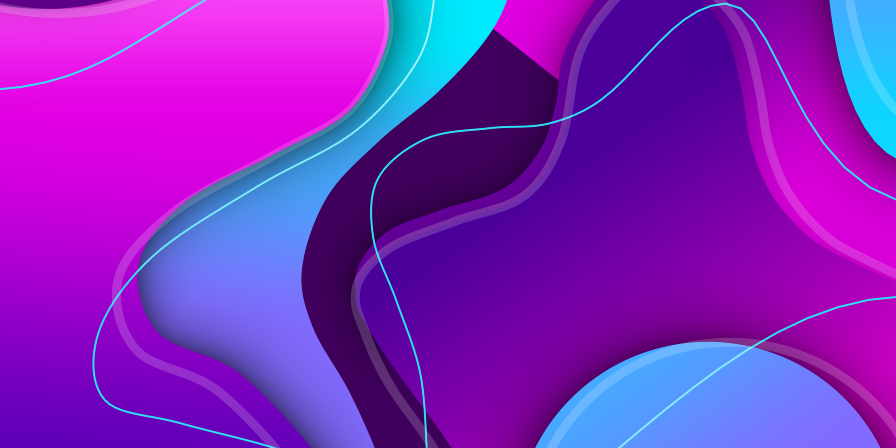
Give the GLSL for this background, as a WebGL 2 fragment shader.

```glsl
#version 300 es
precision highp float;
// Layered fluid shapes in magenta, violet and cyan with soft shadows and thin lines.
// Smooth splines give a distance and a side, which drive fills, bands and shadows.
// Lengths are hundredths of the canvas height.
uniform vec2 u_resolution;
out vec4 fragColor;

const int KNOTS = 11; // first and last only steer the end tangents
const int STEPS = 10;
const vec3 WHITE = vec3(1);
const vec3 PLUM = vec3(.26, 0, .38);
const vec3 VIOLET = vec3(.4, 0, .62);
const vec3 INDIGO = vec3(.29, 0, .6);
const vec3 MAGENTA = vec3(.89, 0, .89);
const vec3 PINK = vec3(.97, .27, .97);
const vec3 CYAN = vec3(0, .92, 1);
const vec3 SKY = vec3(.27, .67, 1);
const vec3 LAVENDER = vec3(.51, .42, 1);

// Distance to a cubic curve, and its side: +1 left, -1 right
vec2 cubic(vec2 p, vec2 a, vec2 b, vec2 c, vec2 d) {
  vec2 res = vec2(1e4, 1), prev = a;
  for (int i = 1; i <= STEPS; i++) {
    float t = float(i) / float(STEPS), s = 1. - t;
    vec2 next = s * s * s * a + 3. * s * t * (s * b + t * c) + t * t * t * d;
    vec2 e = next - prev, w = p - prev;
    res.x = min(res.x, length(w - e * clamp(dot(w, e) / dot(e, e), 0., 1.)));
    if ((prev.y > p.y) != (next.y > p.y) && w.x > w.y * e.x / e.y) res.y = -res.y;
    prev = next;
  }
  return res;
}

// Signed distance to a smooth curve through knots, negative on the right
float spline(vec2 p, vec2 k[KNOTS]) {
  vec2 res = vec2(1e4, 1);
  for (int i = 1; i < KNOTS - 2; i++) {
    vec2 a = k[i], d = k[i + 1];
    vec2 part = cubic(p, a, a + (d - k[i - 1]) / 6., d - (k[i + 2] - a) / 6., d);
    res = vec2(min(res.x, part.x), res.y * part.y);
  }
  return res.x * res.y;
}

float circle(vec2 p, vec2 center, float radius) { return length(p - center) - radius; }

float cover(float d, float px) { return 1. - smoothstep(-.6 * px, .6 * px, d); }

// Fill a shape and cast its shadow on what lies below
vec3 layer(vec3 below, vec3 fill, float d, float px, float shade, float spread) {
  return mix(below * (1. - shade * exp(-max(d, 0.) / spread)), fill, cover(d, px));
}

// Translucent white band along an edge
vec3 band(vec3 col, float d, float px) {
  return mix(col, WHITE, .18 * cover(abs(d) - 1., px));
}

const vec2 PINK_EDGE[KNOTS] = vec2[](vec2(84.6, 113), vec2(86.2, 102), vec2(86.2, 90), vec2(78, 75.3),
  vec2(61.2, 65.6), vec2(41.7, 55.2), vec2(31, 41.4), vec2(35.2, 25.8), vec2(53.4, 16.7), vec2(71.6, -3), vec2(72, -12));
const vec2 BLUE_EDGE[KNOTS] = vec2[](vec2(115, 113), vec2(113.5, 101), vec2(108.3, 91), vec2(97.7, 79.4),
  vec2(84.6, 68.5), vec2(73, 56), vec2(67.4, 40), vec2(69.8, 27), vec2(78, 12.5), vec2(84.4, -2), vec2(86, -10));
const vec2 VIOLET_EDGE[KNOTS] = vec2[](vec2(142, 108), vec2(133.6, 101), vec2(126, 88.3), vec2(124, 76.6),
  vec2(120.6, 66.7), vec2(112.5, 58), vec2(98, 53), vec2(85.7, 47.7), vec2(79.2, 37.5), vec2(84, 23.7), vec2(90, 15));
const vec2 BLOB_LEFT[KNOTS] = vec2[](vec2(146, 108), vec2(138, 101), vec2(129.4, 88.3), vec2(125.3, 68.8),
  vec2(117, 56.3), vec2(101.3, 50.5), vec2(86.5, 44.3), vec2(79.4, 35), vec2(84, 23.7), vec2(102, -2), vec2(102, -9));
const vec2 BLOB_RIGHT[KNOTS] = vec2[](vec2(146, 108), vec2(155, 101.5), vec2(162, 92.7), vec2(165.4, 80.5),
  vec2(167.7, 67.4), vec2(172.4, 56.3), vec2(180.7, 47), vec2(190, 41.7), vec2(201, 36.7), vec2(208, 35), vec2(216, 33));
const vec2 LEFT_LINE[KNOTS] = vec2[](vec2(97.4, 113), vec2(97, 101), vec2(93.2, 86.5), vec2(79.4, 70.8),
  vec2(57.3, 58.3), vec2(34, 42.7), vec2(22, 25.8), vec2(23.4, 10.7), vec2(40.4, 5.5), vec2(64, -1), vec2(70, -7));
const vec2 MID_LINE[KNOTS] = vec2[](vec2(95.6, -9), vec2(95.3, -1), vec2(93.8, 16.7), vec2(88.5, 32.8),
  vec2(83.3, 47), vec2(84.4, 60.2), vec2(95, 69), vec2(109.4, 71.4), vec2(122.4, 72.4), vec2(134, 77.6), vec2(144.5, 88.3));

void main() {
  float px = 100. / u_resolution.y;
  vec2 p = gl_FragCoord.xy * px;

  // Plum ground with a slanted magenta corner
  vec3 col = mix(MAGENTA, PLUM, cover(dot(p - vec2(110, 93.7), vec2(.62, .78)), px));

  // Violet wave and indigo blob
  vec3 fill = mix(VIOLET, MAGENTA, smoothstep(125., 185., p.x + .7 * (60. - p.y)));
  col = layer(col, fill, spline(p, VIOLET_EDGE), px, .3, 5.);
  float glow = clamp(dot(p - vec2(130, 66), vec2(.55, -.83)) / 78., 0., 1.);
  fill = mix(INDIGO, vec3(.82, 0, .79), glow);
  col = layer(col, fill, max(spline(p, BLOB_LEFT), -spline(p, BLOB_RIGHT)), px, .1, 3.);
  float sag = 4. * (1. - smoothstep(10., 35., p.y));
  col = band(col, spline(p + vec2(sag, 0), BLOB_LEFT), px);
  col = band(col, spline(p - vec2(4, 0), BLOB_RIGHT), px);

  // Cyan corner
  vec2 edge = cubic(p, vec2(185, 101), vec2(186.5, 87), vec2(190, 69), vec2(201, 64));
  fill = mix(vec3(.05, .84, 1), SKY, smoothstep(70., 105., p.y));
  col = layer(col, fill, edge.x * edge.y, px, .45, 7.);
  col = band(col, cubic(p, vec2(189.5, 101), vec2(191, 90), vec2(195, 80), vec2(201, 74.5)).x, px);

  // Blue stream under the pink sheet
  fill = mix(LAVENDER, SKY, smoothstep(25., 68., p.y + .1 * (p.x - 50.)));
  fill = mix(fill, CYAN, smoothstep(62., 92., p.y));
  col = layer(col, fill, -spline(p, BLUE_EDGE), px, 0., 1.);
  fill = mix(vec3(.33, 0, .7), MAGENTA, smoothstep(-15., 82., p.y + .08 * p.x));
  fill = mix(fill, PINK, smoothstep(72., 106., p.y));
  col = layer(col, fill, -spline(p, PINK_EDGE), px, .5, 5.);
  float slip = 1. - smoothstep(42., 72., p.y);
  col = band(col, spline(p + vec2(4.7, 4) * slip, PINK_EDGE), px);

  // Plum cap
  col = layer(col, PLUM * 1.4, circle(p, vec2(10, 157), 59.), px, .2, 2.);
  col = band(col, circle(p, vec2(13, 158), 61.), px);

  // Dome
  fill = mix(SKY, LAVENDER, smoothstep(-5., 45., .6 * (p.x - 130.) - .8 * (p.y - 12.)));
  col = layer(col, fill, circle(p, vec2(158, -19.5), 43.2), px, .45, 6.);
  col = band(col, circle(p, vec2(162.8, -21.6), 45.2), px);

  // Thin lines
  float d = min(abs(spline(p, LEFT_LINE)), abs(spline(p, MID_LINE)));
  d = min(d, cubic(p, vec2(134, 77.6), vec2(143, 84), vec2(151, 99), vec2(162, 99.2)).x);
  d = min(d, cubic(p, vec2(162, 99.2), vec2(174, 99), vec2(176, 63), vec2(201, 55)).x);
  d = min(d, cubic(p, vec2(-1, 80), vec2(19.5, 81.3), vec2(29, 90), vec2(47.4, 101)).x);
  d = min(d, cubic(p, vec2(137, -1), vec2(156, 15), vec2(177, 33), vec2(201, 33.8)).x);
  vec3 ink = mix(vec3(.18, .87, .95), WHITE, .7 * col.g);
  fragColor = vec4(mix(col, ink, cover(d - .22, px)), 1);
}
```
